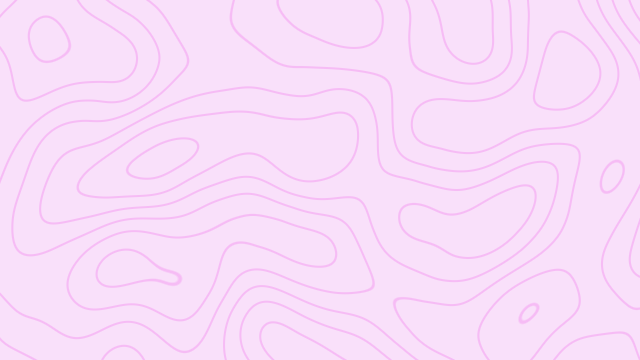
Reproduce this pattern procedurally as a Shadertoy shader.

```glsl
// Topographic contour map: thin pink height lines on a pale pink ground.

#define HILL_FREQ   2.3      // hills per canvas height
#define DETAIL_GAIN 0.2      // strength of the smaller bumps
#define WARP        0.06     // sideways bending of the hills
#define LEVELS      6.8      // contour lines per unit of height
#define LINE_WIDTH  0.0056   // in canvas heights
#define FLAT_SLOPE  4.0      // slope floor, keeps flat spots from blotting
#define GROUND_COLOR vec3(0.977, 0.880, 0.980)
#define LINE_COLOR   vec3(0.966, 0.738, 0.962)

// Integer hash giving a random unit gradient for a lattice point
vec2 latticeGradient(vec2 cell) {
    uvec2 q = uvec2(ivec2(cell) + 4096);
    uint n = q.x * 1597334677u ^ q.y * 3812015801u;
    n = (n ^ (n >> 15)) * 2246822519u;
    n = (n ^ (n >> 13)) * 3266489917u;
    n ^= n >> 16;
    float angle = float(n & 65535u) / 65536.0 * 6.28319;
    return vec2(cos(angle), sin(angle));
}

// Gradient noise with quintic blending
float gradientNoise(vec2 p) {
    vec2 i = floor(p), f = p - i;
    vec2 u = f * f * f * (f * (f * 6.0 - 15.0) + 10.0);
    vec2 e = vec2(1.0, 0.0);
    float a = dot(latticeGradient(i), f);
    float b = dot(latticeGradient(i + e.xy), f - e.xy);
    float c = dot(latticeGradient(i + e.yx), f - e.yx);
    float d = dot(latticeGradient(i + e.xx), f - e.xx);
    return mix(mix(a, b, u.x), mix(c, d, u.x), u.y);
}

// Terrain height, counted in contour levels
float terrain(vec2 p) {
    p += WARP * sin(p.yx * vec2(5.3, 4.1) + vec2(0.7, 2.9));
    vec2 q = mat2(0.88, 0.475, -0.475, 0.88) * p * HILL_FREQ;
    float h = gradientNoise(q + vec2(17.3, 5.6));
    h += DETAIL_GAIN * gradientNoise(q.yx * 1.9 + vec2(41.2, 23.7));
    return h * LEVELS;
}

void mainImage(out vec4 fragColor, in vec2 fragCoord) {
    float pixel = 1.0 / iResolution.y;
    vec2 p = fragCoord * pixel;

    // Slope by central differences
    vec2 e = vec2(0.003, 0.0);
    vec2 slope = vec2(terrain(p + e.xy) - terrain(p - e.xy),
                      terrain(p + e.yx) - terrain(p - e.yx)) / (2.0 * e.x);

    // Distance to the nearest contour, even in width on any slope
    float levelOffset = abs(fract(terrain(p)) - 0.5);
    float dist = levelOffset / sqrt(dot(slope, slope) + FLAT_SLOPE * FLAT_SLOPE);

    // Smooth line edge, about one pixel wide
    float line = clamp(0.5 + (0.5 * LINE_WIDTH - dist) / pixel, 0.0, 1.0);
    fragColor = vec4(mix(GROUND_COLOR, LINE_COLOR, line), 1.0);
}
```
